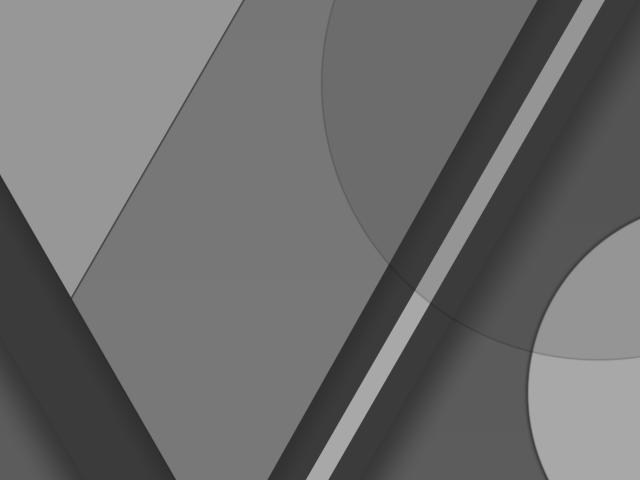
Give the GLSL for this background, as a WebGL 1 fragment shader.

```glsl
precision highp float;
// Flat grey paper layers: two slanted dark bands frame a mid-grey panel,
// with a light corner sheet, a pale stripe, a disc and a translucent disc.
// Each layer is a signed distance to a line or circle, with soft shadows.

uniform vec2 u_resolution;

// Distance to the right of the line crossing y = 0 at xLow and y = 1 at xHigh.
float rightOf(vec2 p, float xLow, float xHigh) {
  float run = xHigh - xLow;
  return (p.x - xLow - run * p.y) / sqrt(1.0 + run * run);
}

// Antialiased coverage of the region where the distance is negative.
float fill(float d) {
  float pixel = 1.0 / u_resolution.y;
  return smoothstep(0.75 * pixel, -0.75 * pixel, d);
}

// Thin soft line centred on a zero distance.
float rim(float d, float width) {
  return exp(-d * d / (width * width));
}

// Lower floor, darkened by a soft shadow at the given distance from a band.
float shadedFloor(float d, vec2 p) {
  float lit = 0.36 - 0.012 * p.y;
  return mix(0.21, lit, smoothstep(-0.015, 0.095, d));
}

// Dark band, shaded just beneath the panel edge.
float bandTone(float d) {
  return mix(0.195, 0.23, smoothstep(0.0, 0.05, d));
}

void main() {
  vec2 p = gl_FragCoord.xy / u_resolution.y;

  // Central panel and the light sheet with its dark edge
  float grey = 0.468 + 0.008 * (0.5 - p.y);
  float sheet = rightOf(p, -0.0718, 0.507);
  grey = mix(grey, 0.24, 0.85 * rim(sheet - 0.001, 0.002));
  grey = mix(grey, 0.594, fill(sheet + 0.001));

  // Left band and the floor below it
  float leftEdge = rightOf(p, 0.3663, -0.21);
  float leftFloor = rightOf(p, 0.177, -0.409);
  grey = mix(grey, bandTone(-leftEdge), fill(leftEdge));
  grey = mix(grey, 0.16, 0.6 * rim(leftEdge + 0.001, 0.002));
  grey = mix(grey, shadedFloor(-leftFloor, p), fill(leftFloor));

  // Right band, floor and pale stripe
  float rightEdge = rightOf(p, 0.557, 1.12);
  float rightFloor = rightOf(p, 0.748, 1.325);
  float stripe = max(rightOf(p, 0.684, 1.2604), -rightOf(p, 0.637, 1.2135));
  grey = mix(grey, bandTone(rightEdge), fill(-rightEdge));
  grey = mix(grey, shadedFloor(rightFloor, p), fill(-rightFloor));
  grey = mix(grey, 0.66, fill(stripe));

  // Pale disc with a dark outline
  float disc = length(p - vec2(1.5, 0.1806)) - 0.4007;
  grey *= 1.0 - 0.35 * rim(max(disc, 0.0), 0.005);
  grey = mix(grey, 0.66, fill(disc));
  grey = mix(grey, 0.25, 0.6 * rim(disc, 0.002));

  // Translucent disc over everything
  float veil = length(p - vec2(1.2465, 0.8264)) - 0.5764;
  grey = mix(grey, 0.23, 0.18 * fill(veil));
  grey *= 1.0 - 0.16 * rim(veil, 0.002);

  gl_FragColor = vec4(vec3(grey), 1.0);
}
```
